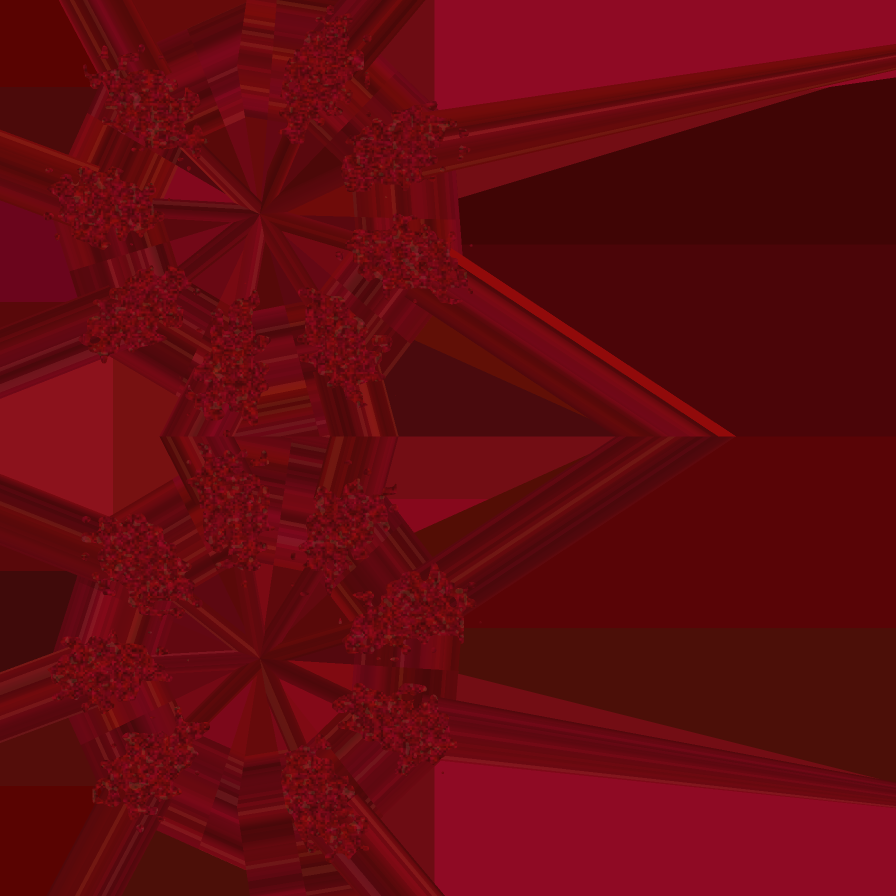
Give the GLSL for this background, as a WebGL 2 fragment shader.

```glsl
#version 300 es
precision highp float;
// Two mirrored crimson wheels with speckled knots, banded rims and slanted beams.
// The canvas is folded across a horizontal line; a twisted polar angle then
// sorts each point into a gap or a beam, layered from flat facets to knots.
uniform vec2 u_resolution;
out vec4 outColor;

const float TAU = 6.2831853;
const float FOLD = 0.513;                  // height of the mirror line
const vec2 HUB = vec2(0.290, 0.248);       // wheel centre in folded space
const float FIRST = 1.169;                 // angle of the first knot
const float STEP = 0.728;                  // angle between knots
const float SEAM = 7.87;                   // break inside the widest gap
const float TWIST = 0.297;                 // slant of beams against the radius
const float KNOT_RADIUS = 0.168;
const float INNER = 0.105;
const float OUTER = 0.222;
const float BEAM_HALF = 0.037;
const float SPOKE_HALF = 0.011;
const vec3 DARK = vec3(0.25, 0.03, 0.03);
const vec3 RED = vec3(0.56, 0.05, 0.04);
const vec3 CRIMSON = vec3(0.56, 0.03, 0.14);
const vec3 BROWN = vec3(0.38, 0.06, 0.025);
const vec3 WINE = vec3(0.45, 0.05, 0.08);

// Facet colours clockwise around the upper and lower wheels
const vec3 UPPER[9] = vec3[9](
  vec3(.56,.04,.14), vec3(.25,.02,.02), vec3(.29,.04,.05),
  vec3(.37,.06,.06), vec3(.55,.07,.11), vec3(.42,.02,.11),
  vec3(.30,.04,.04), vec3(.40,.04,.04), vec3(.45,.05,.07));
const vec3 LOWER[9] = vec3[9](
  vec3(.56,.04,.14), vec3(.30,.06,.03), vec3(.45,.05,.08),
  vec3(.45,.05,.06), vec3(.55,.07,.11), vec3(.25,.04,.04),
  vec3(.33,.05,.04), vec3(.30,.06,.03), vec3(.45,.05,.08));

float hash(vec2 p) {
  return fract(sin(dot(p, vec2(127.1, 311.7))) * 43758.5453);
}

float noise(vec2 p) {
  vec2 i = floor(p), f = fract(p);
  f = f * f * (3.0 - 2.0 * f);
  return mix(mix(hash(i), hash(i + vec2(1, 0)), f.x),
             mix(hash(i + vec2(0, 1)), hash(i + vec2(1, 1)), f.x), f.y);
}

vec3 tone(float light, float hue) {
  return mix(DARK, mix(RED, CRIMSON, hue), light);
}

// Fine parallel bands along one coordinate
vec3 bands(float s, float seed) {
  float wide = noise(vec2(s * 75.0, floor(seed * 91.0)));
  float fine = hash(vec2(floor(s * 230.0), floor(seed * 57.0)));
  float hue = noise(vec2(s * 50.0 + 9.0, floor(seed * 33.0)));
  return tone(0.1 + 0.55 * wide + 0.3 * fine * fine, hue)
       + vec3(0.0, 0.05, 0.02) * step(0.87, fine);
}

// Flat facets behind the wheels
vec3 facets(vec2 p, int gap, bool upper) {
  vec3 c = upper ? UPPER[gap] : LOWER[gap];
  if (gap == 0 && p.x < 0.485) c = WINE * 0.95;
  if (gap == 1) {
    if (p.y < 0.214) c = upper ? vec3(.295,.02,.03) : vec3(.35,.015,.025);
    float rise = upper ? 0.30 : 0.25;
    if (p.y > 0.262 + rise * (p.x - 0.5)) c = WINE;
  }
  if (gap == 2) {
    if (!upper && p.y > 0.07) c = vec3(0.53, 0.03, 0.11);
    if (p.y > 0.096 - 0.45 * (p.x - 0.488)) c = upper ? BROWN : BROWN * 0.86;
  }
  if (gap == 4 && p.x > 0.126) c = mix(c, BROWN, 0.5);
  if (gap == 5 && p.y < 0.15) c = vec3(0.35, 0.03, 0.04);
  if (gap == 6 && p.y > 0.39) c = vec3(0.35, 0.01, 0.005);
  return c;
}

vec3 scene(vec2 uv) {
  bool upper = uv.y > FOLD;
  float side = upper ? 0.0 : 20.0;
  vec2 p = vec2(uv.x, abs(uv.y - FOLD));
  vec2 q = p - HUB;
  float r = length(q), a = atan(q.y, q.x);
  float shift = KNOT_RADIUS * sin(TWIST);

  // Gap and nearest knot in the twisted angle
  float slanted = a + TWIST - asin(shift / max(r, KNOT_RADIUS));
  float t = mod(FIRST - slanted, TAU) / STEP;
  float gap = t > SEAM ? 8.0 : floor(t);
  float knot = t > 8.315 ? 0.0 : min(floor(t + 0.5), 7.0);
  float middle = FIRST - STEP * (gap == 8.0 ? 8.3 : gap + 0.5);
  float knotAngle = FIRST - STEP * knot;
  vec3 c = facets(p, int(gap), upper);

  // Banded rim and flat inner wedges
  float d = r * cos(a - middle);
  float flank = sin(a - middle) > 0.11 * sin(gap * 5.0 + side) ? 1.0 : 0.0;
  float seed = hash(vec2(gap + side, flank));
  bool open = gap == 3.0 || gap == 8.0;
  if (d < OUTER || open) c = bands(d, seed);
  if (d < INNER) c = tone(0.15 + 0.75 * seed, hash(vec2(seed, gap)));

  // Spokes inside, slanted beams outside
  float across = r * sin(a - knotAngle);
  if (r < INNER * 1.15 && abs(across) < SPOKE_HALF) c = bands(across, knot * 0.13 + side);
  vec2 dir = vec2(cos(knotAngle - TWIST), sin(knotAngle - TWIST));
  float along = dot(q, dir) - KNOT_RADIUS * cos(TWIST);
  float s = dot(q, vec2(-dir.y, dir.x)) - shift;
  float halfWidth = BEAM_HALF;
  if (knot == 1.0) {
    halfWidth -= 0.04 * along;
    if (upper) s -= 0.04 * along;
  }
  if (along > 0.025 && abs(s) < halfWidth) {
    c = bands(s * BEAM_HALF / halfWidth, knot * 0.17 + side + 0.4);
    if (knot == 2.0 && upper && s > 0.026) c = vec3(0.57, 0.04, 0.04);
  }

  // Speckled knots with ragged edges
  vec2 e = vec2((r - KNOT_RADIUS) / 0.066, across / (0.012 + 0.15 * r));
  float ragged = length(e) + 0.9 * (noise(uv * 95.0) - 0.5);
  if (ragged < 1.0) {
    float grain = 0.5 * noise(uv * 230.0) + 0.5 * hash(floor(uv * 400.0));
    c = tone(grain * 1.1, noise(uv * 150.0 + 7.0));
    c += vec3(0.0, 0.08, 0.04) * step(0.8, noise(uv * 200.0 + 31.0));
  }
  return c;
}

void main() {
  // Four samples smooth every edge
  vec3 sum = vec3(0.0);
  for (int i = 0; i < 4; i++) {
    vec2 jitter = vec2(i % 2, i / 2) * 0.5 - 0.25;
    sum += scene((gl_FragCoord.xy + jitter) / u_resolution);
  }
  outColor = vec4(sum * 0.25, 1.0);
}
```
